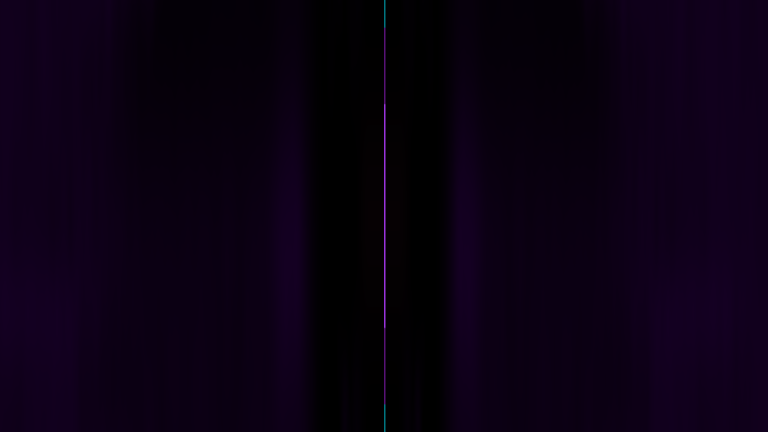
Write a WebGL 2 fragment shader that draws this background.

```glsl
#version 300 es
precision highp float;
// Dark violet curtains, mirrored around a thin glowing vertical line.

uniform vec2 u_resolution;
out vec4 outColor;

// Palette
const vec3 VIOLET = vec3(0.070, 0.000, 0.120);
const vec3 EMBER = vec3(0.022, 0.004, 0.012);
const vec3 LINE_CORE = vec3(0.60, 0.20, 0.86);
const vec3 LINE_DIM = vec3(0.34, 0.07, 0.46);
const vec3 LINE_TIP = vec3(0.00, 0.46, 0.50);

// Layout, in canvas heights from the centre
const float LEFT_STRETCH = 1.15;
const float GAP_EDGE = 0.150;
const float FOLD_X = 0.187;
const float FOLD_WIDTH = 0.035;
const float WING_EDGE = 0.61;
const vec2 WING_GLOW = vec2(0.713, -0.218);
const float LINE_X = 0.00174;
const float LINE_HALF_WIDTH = 0.00174;
const float CORE_END = 0.259;
const float DIM_END = 0.436;
const vec2 STREAK_SCALE = vec2(38.0, 2.2);

float hash(vec2 p) {
    vec3 q = fract(vec3(p.xyx) * 0.1031);
    q += dot(q, q.yzx + 33.33);
    return fract((q.x + q.y) * q.z);
}

float valueNoise(vec2 p) {
    vec2 cell = floor(p);
    vec2 f = fract(p);
    f = f * f * (3.0 - 2.0 * f);
    float low = mix(hash(cell), hash(cell + vec2(1.0, 0.0)), f.x);
    float high = mix(hash(cell + vec2(0.0, 1.0)), hash(cell + 1.0), f.x);
    return mix(low, high, f.y);
}

// Layered noise drawn out along the vertical
float streaks(vec2 p) {
    float sum = 0.0;
    float weight = 0.5;
    for (int i = 0; i < 3; i++) {
        sum += weight * valueNoise(p);
        p = p * vec2(2.0, 1.6) + 17.0;
        weight *= 0.5;
    }
    return sum / 0.875;
}

float bell(float x, float width) {
    return exp(-x * x / (width * width));
}

// Brightness of the cloth at mirrored distance x and height y
float curtain(float x, float y) {
    float grain = streaks(vec2(x, y) * STREAK_SCALE) - 0.5;
    float inner = mix(0.62, 0.24, smoothstep(-0.15, 0.5, y));
    float wingEdge = WING_EDGE - 0.25 * (y + 0.1) * (y + 0.1);
    float wing = smoothstep(-0.10, 0.06, x - wingEdge + 0.08 * grain);
    float level = mix(inner, 0.88, wing);
    level += 0.22 * bell(length(vec2(x, y) - WING_GLOW), 0.14);

    // Fold beside the gap, brightest a little below the middle
    float fold = bell(x - FOLD_X, FOLD_WIDTH);
    level += fold * (0.12 + 0.42 * bell(y + 0.05, 0.32));
    level *= 1.0 + 0.30 * grain;
    level *= smoothstep(GAP_EDGE - 0.035, GAP_EDGE + 0.03, x);

    // Faint threads inside the gap, near its ends
    float ends = smoothstep(0.1, 0.5, -y) + 0.4 * smoothstep(0.1, 0.5, y);
    float threads = smoothstep(0.0, 0.35, grain) * smoothstep(0.03, 0.06, x);
    level += ends * (1.0 - smoothstep(0.1, 0.18, x)) * (0.35 * threads + 0.2 * bell(x - 0.055, 0.012));
    return level;
}

void main() {
    vec2 p = (gl_FragCoord.xy - 0.5 * u_resolution) / u_resolution.y;
    float pixel = 1.0 / u_resolution.y;
    float x = abs(p.x) / (p.x < 0.0 ? LEFT_STRETCH : 1.0);

    vec3 color = VIOLET * curtain(x, p.y);
    color += EMBER * (1.0 - smoothstep(0.035, 0.07, abs(p.x))) * bell(p.y, 0.25);

    // Line: bright core, dim arms, teal tips
    float height = abs(p.y);
    vec3 lineColor = mix(LINE_CORE, LINE_DIM, smoothstep(-pixel, pixel, height - CORE_END));
    lineColor = mix(lineColor, LINE_TIP, smoothstep(-pixel, pixel, height - DIM_END));
    float coverage = clamp((LINE_HALF_WIDTH - abs(p.x - LINE_X)) / pixel + 0.5, 0.0, 1.0);
    color = mix(color, lineColor, coverage);

    outColor = vec4(color, 1.0);
}
```
